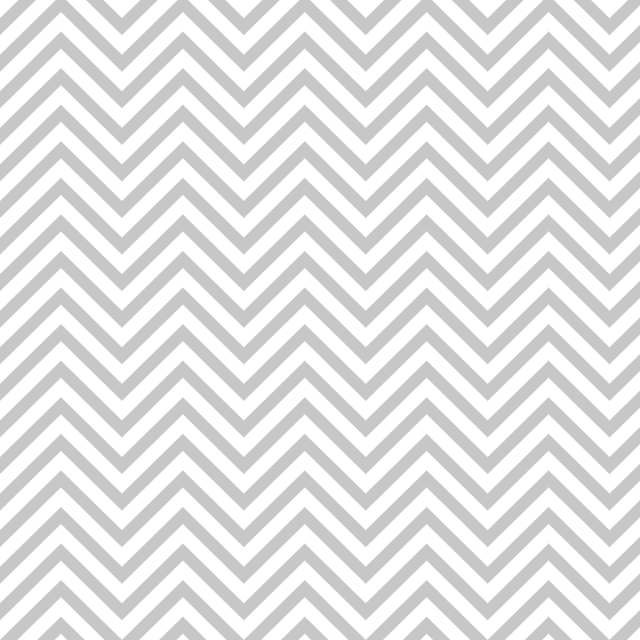
Give the GLSL for this pattern, as a Shadertoy shader.

```glsl
// Grey chevron stripes on white: a triangle wave shifts the height of each
// point, evenly spaced rows are cut from the shifted height, and the true
// distance to the slanted stripe edge smooths the outline.

const float COLUMNS = 5.25;       // zigzag periods across the canvas
const float ROWS = 17.5;          // stripes up the canvas
const float AMPLITUDE = 0.0934;   // valley-to-peak height, in canvas units
const float STRIPE_SHARE = 0.467; // part of a row covered by the stripe
const float PEAK_PHASE = 0.405;   // stripe centre under a peak, in rows

const vec3 WHITE = vec3(1.0);
const vec3 GREY = vec3(0.78);

// Triangle wave: 0 at whole numbers, 1 halfway between them.
float triangleWave(float x) {
    return 1.0 - abs(2.0 * fract(x) - 1.0);
}

// Signed distance to the nearest zigzag stripe, negative inside.
float chevronDistance(vec2 p) {
    float drop = AMPLITUDE * (1.0 - triangleWave(p.x * COLUMNS));
    float row = (p.y + drop) * ROWS - PEAK_PHASE;
    float fromCentre = abs(fract(row + 0.5) - 0.5);
    float vertical = (fromCentre - 0.5 * STRIPE_SHARE) / ROWS;

    // Turn the vertical gap into a gap perpendicular to the slope.
    float slope = 2.0 * AMPLITUDE * COLUMNS;
    return vertical * inversesqrt(1.0 + slope * slope);
}

// Coverage of a shape over one pixel.
float coverage(float dist, float pixel) {
    return smoothstep(0.75 * pixel, -0.75 * pixel, dist);
}

void mainImage(out vec4 fragColor, in vec2 fragCoord) {
    float pixel = 1.0 / iResolution.y;
    vec2 p = fragCoord * pixel;
    float stripe = coverage(chevronDistance(p), pixel);
    fragColor = vec4(mix(WHITE, GREY, stripe), 1.0);
}
```
